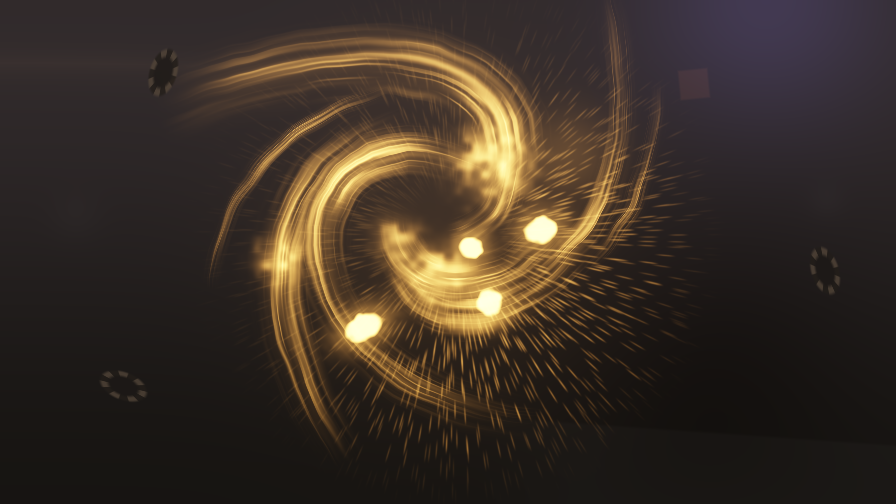
Give the GLSL for this background, as a Shadertoy shader.

```glsl
// A golden spiral of glowing fibres over a dark backdrop, with sparks and coins.
// Each arm is a cubic curve: the nearest point gives a position along and across
// it, which drives stretched noise. Summed light is toned into gold and white.

const float TAU = 6.2831853;
const vec3 GOLD = vec3(2.1, 1.2, .36);

float hash(vec2 p) {
  return fract(sin(dot(p, vec2(127.1, 311.7))) * 43758.545);
}

float noise(vec2 p) {
  vec2 i = floor(p), f = fract(p);
  f = f * f * (3. - 2. * f);
  return mix(mix(hash(i), hash(i + vec2(1, 0)), f.x),
             mix(hash(i + vec2(0, 1)), hash(i + vec2(1, 1)), f.x), f.y);
}

vec2 rotate(vec2 v, float a) {
  return mat2(cos(a), -sin(a), sin(a), cos(a)) * v;
}

float spot(vec2 p, vec2 centre, float radius) {
  vec2 q = (p - centre) / radius;
  return exp(-dot(q, q));
}

vec2 cubic(vec4 ab, vec4 cd, float t) {
  float u = 1. - t;
  return u * u * (u * ab.xy + 3. * t * ab.zw) + t * t * (3. * u * cd.xy + t * cd.zw);
}

// Fibrous light along a curve, brightest at the position "peak"
float arm(vec2 p, vec4 ab, vec4 cd, float width, float peak, float seed) {
  const float STEPS = 26.;
  float best = 1e3, along = 0., side = 0.;
  vec2 from = ab.xy;
  for (float i = 1.; i <= STEPS; i++) {
    vec2 to = cubic(ab, cd, i / STEPS), e = to - from, q = p - from;
    float h = clamp(dot(q, e) / dot(e, e), 0., 1.);
    float dist = length(q - e * h);
    if (dist < best) {
      best = dist;
      along = (i - 1. + h) / STEPS;
      side = sign(e.x * q.y - e.y * q.x);
    }
    from = to;
  }
  float s = side * best / width;
  float wide = noise(vec2(s * 3.5 + seed, along * 4.));
  float fine = noise(vec2(s * 9. + seed * 3., along * 6.));
  float fibres = .12 + 1.5 * wide * wide * wide + 1.4 * pow(fine, 5.);
  float ends = smoothstep(0., .2, along) * smoothstep(0., .2, 1. - along);
  float k = (along - peak) / .2;
  return fibres * exp(-s * s * 1.3) * ends * (.35 + 1.1 * exp(-k * k));
}

// Short radial dashes, densest towards the lower right
float sparks(vec2 p) {
  float r = length(p), turn = atan(p.y, p.x) / TAU + .5, sum = 0.;
  for (float i = 0.; i < 4.; i++) {
    float n = 64. + 23. * i, ray = floor(turn * n);
    float v = r * 17. + 9. * hash(vec2(ray, i)), f = fract(v);
    float seed = hash(vec2(ray + 31. * i, floor(v)));
    float off = (fract(turn * n) - .3 - .4 * seed) * TAU * r / n / .0017;
    float dash = smoothstep(.1, .5, f) * smoothstep(0., .3, .9 - f);
    sum += exp(-off * off) * dash * step(.45, seed) * seed;
  }
  float facing = smoothstep(-.5, .7, dot(p / max(r, .001), vec2(.75, -.66)));
  return sum * mix(.2, 1., facing) * smoothstep(.08, .2, r) * smoothstep(0., .3, .55 - r);
}

float ember(vec2 p, vec2 centre, vec2 size, float angle) {
  float d = length(rotate(p - centre, angle) / size) + .25 * (noise(p * 90.) - .5);
  return 4.5 * (1. - smoothstep(.75, 1.15, d)) + .6 * exp(-d * d * .45);
}

vec3 addCoin(vec3 col, vec2 p, vec2 centre, float angle) {
  vec2 q = rotate(p - centre, angle) / vec2(.027, .048);
  float d = length(q), inside = 1. - smoothstep(.9, 1.1, d);
  float stripes = smoothstep(-.3, .3, sin(atan(q.y, q.x) * 7.));
  vec3 rim = mix(vec3(.14, .12, .1), vec3(.37, .31, .25), stripes);
  return mix(col, mix(vec3(.11, .095, .085), rim, .8 * smoothstep(.55, .8, d)), inside * .8);
}

vec3 backdrop(vec2 p) {
  vec3 col = mix(vec3(.09, .08, .07), vec3(.19, .165, .17), smoothstep(0., .95, p.y));
  col += vec3(.07, .06, .15) * spot(p, vec2(1.52, 1), .25);
  col -= .03 * spot(p, vec2(1.4, .32), .3);
  float band = abs(p.y - .875 + .04 * p.x * p.x);
  col += vec3(.035, .025, .015) * exp(-band * 35.) * (1. - smoothstep(.2, .9, p.x));
  float rise = .17 - .07 * (p.x - 1.) - p.y;
  col += .018 * smoothstep(-.004, .004, rise) * smoothstep(.9, 1.2, p.x);
  vec2 tile = abs(rotate(p - vec2(1.377, .833), .1));
  col += vec3(.06, .025, .01) * (1. - smoothstep(.026, .032, max(tile.x, tile.y)));
  return col + .012 * (spot(p, vec2(.15, .57), .05) + spot(p, vec2(1.64, .6), .035));
}

void mainImage(out vec4 fragColor, in vec2 fragCoord) {
  vec2 p = fragCoord / iResolution.y;
  vec3 col = backdrop(p);
  col = addCoin(col, p, vec2(.324, .856), -.3);
  col = addCoin(col, p, vec2(1.637, .463), .3);
  col = addCoin(col, p, vec2(.245, .234), 1.2);

  // Outer sweeps, inner curl, then right-hand arcs
  vec2 w = p + .006 * (vec2(noise(p * 22.), noise(p * 22. + 40.)) - .5);
  float light = 1.5 * arm(w, vec4(.3, .77, .69, .95), vec4(1.09, .91, .985, .605), .047, .8, 1.);
  light += 1.5 * arm(w, vec4(.985, .65, .544, .884), vec4(.463, .213, 1.088, .167), .03, .3, 7.);
  light += .8 * arm(w, vec4(.81, .77, .498, .676), vec4(.498, .352, .694, .074), .032, .5, 13.);
  light += .5 * arm(w, vec4(.417, .42, .44, .63), vec4(.556, .77, .787, .826), .012, .6, 19.);
  light += 1.5 * arm(w, vec4(.782, .572, .787, .398), vec4(.995, .41, 1.11, .56), .03, .45, 23.);
  light += .9 * arm(w, vec4(.787, .5, .81, .33), vec4(1.04, .33, 1.192, .56), .035, .5, 29.);
  light += .8 * arm(w, vec4(1.01, .72, 1.02, .583), vec4(.96, .537, .89, .525), .025, .3, 37.);
  light += .7 * arm(w, vec4(1.204, 1.03, 1.262, .745), vec4(1.238, .56, 1.042, .433), .019, .7, 41.);
  light += .35 * arm(w, vec4(1.308, .84, 1.296, .676), vec4(1.26, .56, 1.157, .468), .014, .6, 47.);

  // Hot knots, haze and sparks
  float flame = .3 + 1.4 * pow(noise(w * 55.), 2.);
  light += flame * (1.8 * spot(p, vec2(.98, .675), .055) + 1.3 * spot(p, vec2(.556, .485), .035)
    + 1.6 * spot(p, vec2(.868, .452), .045) + .9 * spot(p, vec2(.79, .525), .035));
  light += .13 * spot(p, vec2(1.13, .69), .085) + .055 * spot(p, vec2(.88, .54), .3);
  light += .45 * sparks(p - vec2(.9, .53));

  // Embers
  light += ember(p, vec2(1.074, .544), vec2(.031, .025), .2);
  light += ember(p, vec2(.935, .509), vec2(.023, .02), 0.);
  light += ember(p, vec2(.972, .4), vec2(.024, .026), 0.);
  light += ember(p, vec2(.722, .352), vec2(.038, .024), .5);
  fragColor = vec4(1. - (1. - col) * exp(-light * GOLD), 1);
}
```
